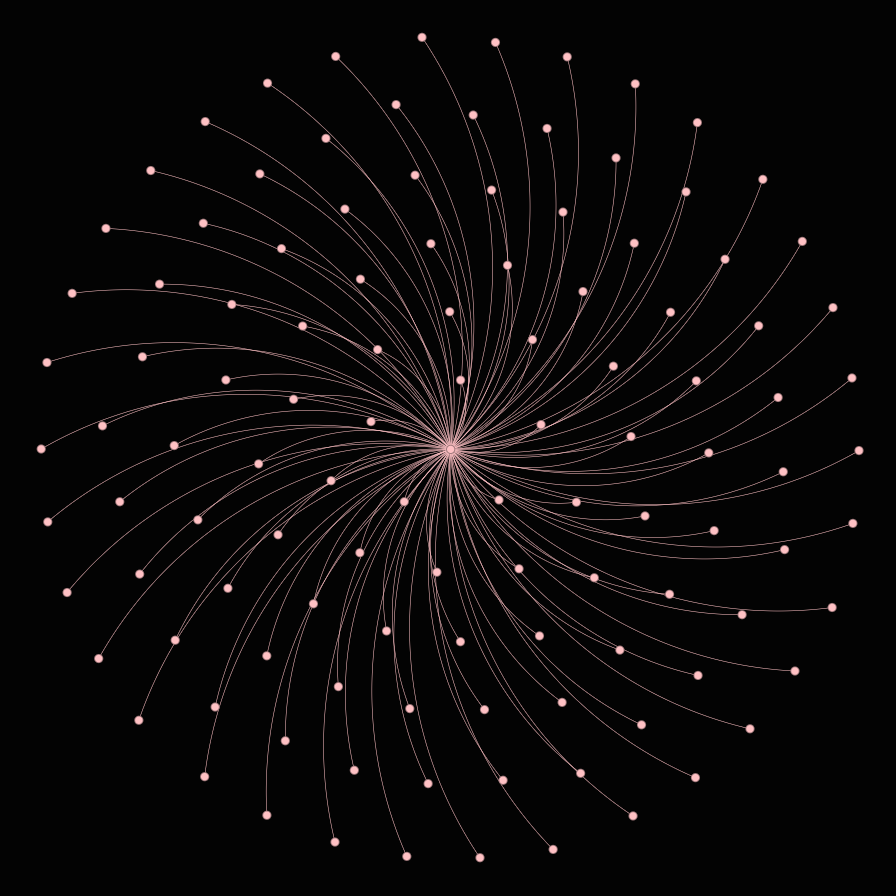
This background is drawn by a Shadertoy shader. Its source:

```glsl
// A pinwheel of thin pink arcs: six loose rings of dots, each dot tied to a central hub.
// Dots are spread evenly around each ring, then nudged by small waves and dents;
// every link is a 60 degree circular arc whose radius equals the dot's distance to the hub.

const vec3 BACKGROUND = vec3(0.01);
const vec3 PINK = vec3(1.0, 0.755, 0.77);

// Per ring, from the outside in
const float COUNT[6] = float[6](34.0, 28.0, 22.0, 16.0, 10.0, 3.0);
const float RADIUS[6] = float[6](0.457, 0.374, 0.293, 0.215, 0.138, 0.0625);
const float START[6] = float[6](93.8, 99.0, 97.4, 94.2, 87.0, 88.0);
const float SWAY[6] = float[6](0.0, 0.0, 0.0, 1.3, 3.5, 21.0);

vec2 direction(float angle) {
    return vec2(cos(angle), sin(angle));
}

// Angle (radians) and radius of one dot
vec2 dotPolar(int ring, float i) {
    float n = COUNT[ring], k = float(ring);

    // Position along the current sixth of the ring; each sixth starts with a corner
    float sixth = 0.163 * n;
    float along = i + 1.0 - sixth * min(floor((i + 1.0) / sixth), 5.0);

    float degrees_ = START[ring] - 360.0 * i / n;
    float swayCentre = ring == 5 ? -165.0 : 100.0;
    degrees_ += SWAY[ring] * cos(radians(degrees_ - swayCentre));
    if (ring == 0) degrees_ += 0.33 * along - 0.15;
    float angle = radians(degrees_);

    // Corners stick out, one narrow and one wide dent deepen toward the hub
    float radius = RADIUS[ring];
    if (along < 1.01) radius += ring == 0 ? 0.004 : 0.0156;
    radius -= 0.0156 * k * exp(180.0 * (cos(angle - radians(162.0)) - 1.0));
    radius -= 0.0021 * exp2(k) * exp(16.0 * (cos(angle - radians(14.0)) - 1.0));
    return vec2(angle, radius);
}

// Box filtered coverage of a thin arc from the hub to the dot
float arcCoverage(vec2 p, vec2 polar, float pixel) {
    float width = 0.0006;
    vec2 q = p - polar.y * direction(polar.x + radians(60.0));
    float dist = abs(length(q) - polar.y);
    float inside = dot(q, direction(polar.x - radians(90.0))) - 0.866 * polar.y;
    float cover = clamp((0.5 * (width + pixel) - dist) / pixel, 0.0, min(1.0, width / pixel));
    return cover * step(0.0, inside);
}

float disc(float dist, float radius, float pixel) {
    return clamp((radius - dist) / pixel + 0.5, 0.0, 1.0);
}

void mainImage(out vec4 fragColor, in vec2 fragCoord) {
    float size = min(iResolution.x, iResolution.y);
    float pixel = 1.0 / size;
    vec2 p = (fragCoord - 0.5 * iResolution.xy) / size - vec2(0.003, -0.0015);

    vec3 color = BACKGROUND;
    float nearest = length(p); // the hub is a dot too

    // Links, tracking the nearest dot on the way
    for (int ring = 0; ring < 6; ring++) {
        for (float i = 0.0; i < COUNT[ring]; i++) {
            vec2 polar = dotPolar(ring, i);
            color = mix(color, PINK, arcCoverage(p, polar, pixel));
            nearest = min(nearest, length(p - polar.y * direction(polar.x)));
        }
    }

    // Dots with a dimmer rim
    color = mix(color, PINK * 0.6, disc(nearest, 0.0051, pixel));
    color = mix(color, PINK, disc(nearest, 0.0041, pixel));

    fragColor = vec4(color, 1.0);
}
```
